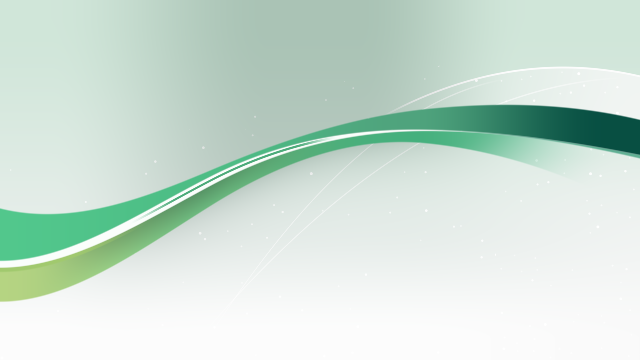
Reproduce this background procedurally as a WebGL 1 fragment shader.

```glsl
precision highp float;
// Two green ribbons sweep over a pale mint backdrop, parted by a white band.
// Their edges are Hermite curves; colour ramps, a soft shadow, fine arcs
// and jittered cellular sparkles complete the scene.
uniform vec2 u_resolution;

// Height of a smooth curve with knots at x = 0, 1/3, 2/3 and 1.
// Slopes are measured per third of the width.
float curve(float x, vec4 height, vec4 slope) {
  float s = clamp(x, 0.0, 1.0) * 3.0;
  vec4 k = vec4(height.x, height.y, slope.x, slope.y);
  if (s >= 2.0) k = vec4(height.zw, slope.zw);
  else if (s >= 1.0) k = vec4(height.yz, slope.yz);
  float t = s - min(floor(s), 2.0);
  float t2 = t * t;
  float t3 = t2 * t;
  return k.x * (2.0 * t3 - 3.0 * t2 + 1.0) + k.y * (3.0 * t2 - 2.0 * t3)
       + k.z * (t3 - 2.0 * t2 + t) + k.w * (t3 - t2);
}

// Four evenly spaced colours blended from left to right.
vec3 ramp(float x, vec3 a, vec3 b, vec3 c, vec3 d) {
  vec3 color = mix(a, b, smoothstep(0.0, 0.34, x));
  color = mix(color, c, smoothstep(0.33, 0.64, x));
  return mix(color, d, smoothstep(0.64, 0.95, x));
}

float above(float y, float edge, float soft) {
  return smoothstep(-soft, soft, y - edge);
}

float between(float y, float low, float high, float soft) {
  return above(y, low, soft) * (1.0 - above(y, high, soft));
}

float line(float d, float halfWidth, float soft) {
  return 1.0 - smoothstep(halfWidth, halfWidth + soft, abs(d));
}

float arch(float x, float center, float peak, float bend) {
  return peak - bend * (x - center) * (x - center);
}

vec2 hash2(vec2 cell) {
  vec2 h = vec2(dot(cell, vec2(127.1, 311.7)), dot(cell, vec2(269.5, 183.3)));
  return fract(sin(h) * 4375.85);
}

// One jittered dot per cell, kept only where chance allows.
float sparkles(vec2 p, float cells, float density, float soft) {
  vec2 cell = floor(p * cells);
  vec2 jitter = hash2(cell);
  vec2 chance = hash2(cell + 37.0);
  float d = length(fract(p * cells) - 0.15 - 0.7 * jitter) / cells;
  float radius = mix(0.0008, 0.0028, chance.y * chance.y);
  float dotMask = 1.0 - smoothstep(radius, radius + soft, d);
  return dotMask * step(chance.x, density) * mix(0.45, 1.0, chance.y);
}

vec3 backdrop(vec2 uv) {
  vec3 mint = mix(vec3(0.88, 0.925, 0.9), vec3(0.815, 0.9, 0.85),
                  smoothstep(0.4, 0.95, uv.y));
  vec3 mist = mix(vec3(0.99), vec3(0.905, 0.93, 0.918),
                  smoothstep(0.06, 0.37, uv.y));
  vec3 color = mix(mist, mint, smoothstep(0.28, 0.58, uv.y));
  float rightLight = smoothstep(0.6, 1.05, uv.x)
                   * (1.0 - smoothstep(0.3, 0.75, uv.y));
  return mix(color, vec3(0.97), 0.6 * rightLight);
}

void main() {
  vec2 uv = gl_FragCoord.xy / u_resolution;
  vec2 p = gl_FragCoord.xy / u_resolution.y;
  float soft = 1.0 / u_resolution.y;
  float x = uv.x;
  float y = uv.y;

  // Ribbon edges, from top to bottom.
  float crest = curve(x, vec4(0.421, 0.53, 0.697, 0.667), vec4(-0.148, 0.25, 0.06, -0.141));
  float bandTop = curve(x, vec4(0.2755, 0.514, 0.64, 0.5695), vec4(0.0, 0.296, -0.012, -0.118));
  float bandLow = curve(x, vec4(0.257, 0.4885, 0.6365, 0.56), vec4(0.0, 0.315, 0.0, -0.137));
  float hem = curve(x, vec4(0.162, 0.433, 0.602, 0.41), vec4(0.0, 0.368, -0.06, -0.326));
  vec3 color = backdrop(uv);

  // Pale veil and fine arcs at the upper right.
  float outer = arch(x, 0.88, 0.8125, 1.71);
  float inner = arch(x, 0.85, 0.79, 2.65);
  float rear = arch(x, 1.0, 0.785, 1.53);
  float veil = (1.0 - above(y, outer, soft)) * above(y, 0.6, 0.04);
  color = mix(color, vec3(0.97), veil * 0.8 * smoothstep(0.62, 1.0, x));
  float arcs = line(y - outer, 0.0012, soft) * smoothstep(0.58, 0.66, x);
  arcs += 0.6 * line(y - inner, 0.0006, soft) * (1.0 - smoothstep(0.7, 0.8, x));
  arcs += 0.6 * line(y - rear, 0.0006, soft) * (1.0 - smoothstep(0.85, 1.0, x));
  color = mix(color, vec3(0.99), clamp(arcs, 0.0, 1.0));

  // Sparkles drift just above the crest.
  float lift = y - crest;
  float density = (0.12 + 0.2 * smoothstep(0.65, 0.95, x)) * (1.0 - smoothstep(0.05, 0.19, lift));
  color = mix(color, vec3(1.0), sparkles(p, 26.0, density, soft));

  // Soft shadow beneath the lower ribbon.
  float drop = max(hem - y, 0.0);
  float shadowSpan = smoothstep(0.08, 0.42, x) * (1.0 - smoothstep(0.56, 0.82, x));
  color -= vec3(0.15, 0.135, 0.14) * shadowSpan * exp(-drop * 14.0);

  // Lower ribbon, dissolving toward the right.
  float across = clamp((y - hem) / max(bandLow - hem, 0.001), 0.0, 1.0);
  vec3 lower = ramp(x, vec3(0.71, 0.83, 0.51), vec3(0.39, 0.67, 0.46),
                    vec3(0.27, 0.69, 0.49), vec3(0.62, 0.84, 0.74));
  float fold = smoothstep(0.05, 0.2, x) * (1.0 - smoothstep(0.3, 0.5, x));
  lower *= 1.0 + fold * mix(0.08, -0.14, across);
  lower = mix(lower, vec3(0.63, 0.79, 0.43), smoothstep(0.84, 0.9, across) * (1.0 - smoothstep(0.08, 0.25, x)));
  float fade = 1.0 - smoothstep(0.74, 0.98, x + 0.05 * (1.0 - across));
  color = mix(color, lower, between(y, hem, bandLow, soft) * fade);

  // White band with a green pinstripe, turning teal at the right.
  vec3 band = mix(vec3(0.98, 0.995, 0.985), vec3(0.38, 0.69, 0.58), smoothstep(0.66, 0.8, x));
  float stripe = line(y - mix(bandLow, bandTop, 0.55), 0.0018, soft);
  stripe *= smoothstep(0.2, 0.28, x) * (1.0 - smoothstep(0.46, 0.53, x));
  band = mix(band, vec3(0.3, 0.67, 0.48), stripe);
  color = mix(color, band, between(y, bandLow, bandTop, soft));

  // Upper ribbon.
  vec3 upper = ramp(x, vec3(0.32, 0.78, 0.55), vec3(0.3, 0.74, 0.52), vec3(0.31, 0.64, 0.49), vec3(0.03, 0.31, 0.26));
  color = mix(color, upper, between(y, bandTop, crest, soft));
  gl_FragColor = vec4(color, 1.0);
}
```
